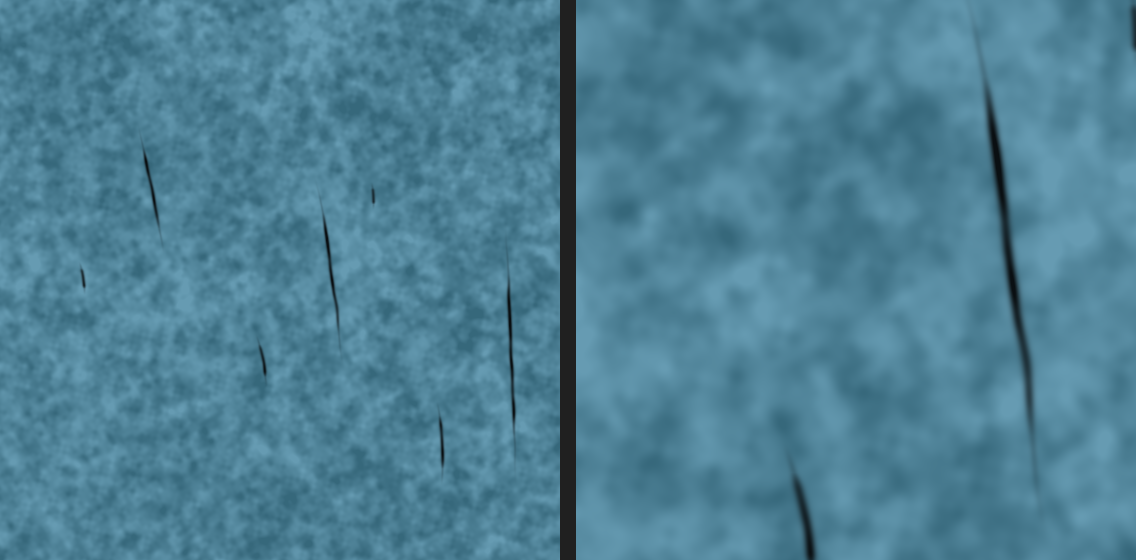
Left: the whole. Right: its middle third, enlarged.
This texture is drawn by a WebGL 1 fragment shader. Its source:

```glsl
precision highp float;
// Mottled blue-teal fabric with a few thin, dark, nearly vertical slits.
// The mottling sums rotated value noise from broad patches to fine grain;
// the slits are tapered, slightly bent lines scattered by a loop.
uniform vec2 u_resolution;

float hash(vec2 p) {
  vec3 q = fract(p.xyx * vec3(0.1031, 0.1030, 0.0973));
  q += dot(q, q.yzx + 33.33);
  return fract((q.x + q.y) * q.z);
}

// Value noise, centred on zero and scaled to unit deviation
float noise(vec2 p) {
  vec2 cell = floor(p);
  vec2 f = fract(p);
  f = f * f * (3.0 - 2.0 * f);
  float low = mix(hash(cell), hash(cell + vec2(1.0, 0.0)), f.x);
  float high = mix(hash(cell + vec2(0.0, 1.0)), hash(cell + 1.0), f.x);
  return (mix(low, high, f.y) - 0.5) / 0.21;
}

vec2 rotate(vec2 p, float angle) {
  float c = cos(angle), s = sin(angle);
  return vec2(c * p.x - s * p.y, s * p.x + c * p.y);
}

float mottling(vec2 uv) {
  float n = 0.28 * noise(rotate(uv, 0.5) * 4.0 + 17.0);
  n += 0.28 * noise(rotate(uv, 1.1) * 11.0 + 41.0);
  n += 0.60 * noise(rotate(uv, 0.8) * 36.0 + 83.0);
  n += 0.60 * noise(rotate(uv, 0.3) * 64.0 + 129.0);
  n += 0.30 * noise(rotate(uv, 1.0) * 120.0 + 211.0);
  return n;
}

// Returns the darkness of a slit (x) and the pale strain beside it (y)
vec2 slit(vec2 p, float halfLength, float tilt, float bend, float depth) {
  float along = p.y / halfLength;
  float across = p.x + tilt * p.y + bend * halfLength * along * along;
  across += 0.0007 * noise(vec2(p.y * 30.0 + 50.0, tilt * 90.0));
  float body = 1.0 - smoothstep(0.55, 1.05, abs(along));
  float tail = 0.22 * (1.0 - smoothstep(0.8, 1.5, abs(along)));
  float width = mix(0.0022, 0.0032, body * depth);
  float wear = 1.0 + 0.12 * noise(vec2(p.y * 55.0 + 90.0, 7.0));
  float dark = exp(-across * across / (width * width));
  dark *= max(body * depth * wear, tail);
  float strain = exp(-pow((across + 0.025) / 0.035, 2.0));
  strain *= 1.0 - smoothstep(0.4, 1.8, abs(along));
  return vec2(dark, strain * halfLength);
}

void main() {
  vec2 uv = gl_FragCoord.xy / u_resolution.y;
  float aspect = u_resolution.x / u_resolution.y;

  // Scatter slits, from short nicks to one long cut
  float dark = 0.0;
  float strain = 0.0;
  for (int i = 0; i < 7; i++) {
    float k = float(i);
    float size = k / 6.0;
    vec2 center = vec2(0.92 - 0.84 * fract(0.30 + 0.618 * k),
                       0.20 + 0.60 * fract(0.75 + 0.755 * k));
    center.x *= aspect;
    float halfLength = 0.017 + 0.145 * size * size;
    float tilt = mix(0.02, 0.24, hash(vec2(k, 5.0)));
    float bend = 0.07 * hash(vec2(k, 9.0));
    vec2 mark = slit(uv - center, halfLength, tilt, bend,
                     mix(0.75, 0.98, sqrt(size)));
    dark = max(dark, mark.x);
    strain += mark.y;
  }

  // Tint the cloth, then cut the slits into it
  float tone = clamp(mottling(uv) + 4.0 * strain, -2.4, 2.4);
  vec3 cloth = vec3(0.305, 0.507, 0.590) + tone * vec3(0.039, 0.042, 0.045);
  vec3 slitColor = vec3(0.04, 0.06, 0.07);
  gl_FragColor = vec4(mix(cloth, slitColor, clamp(dark, 0.0, 1.0)), 1.0);
}
```
